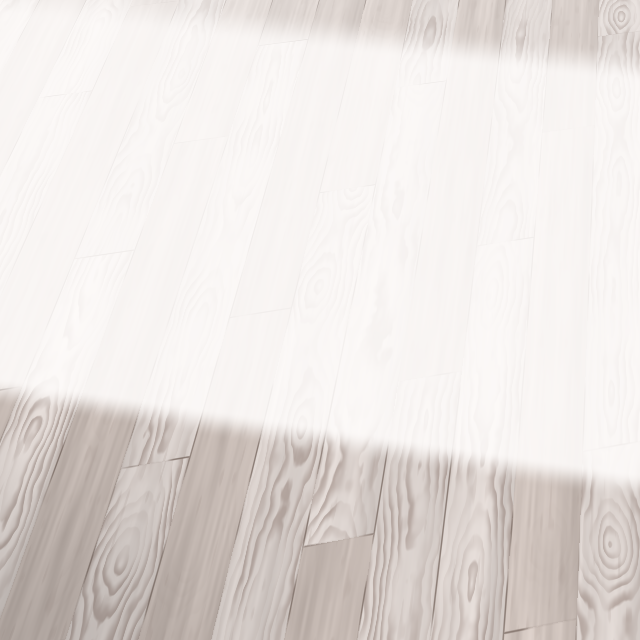
This texture is drawn by a Shadertoy shader. Its source:

```glsl
// Pale wooden floor seen in perspective, crossed by a wide band of sunlight.
// Planks fan out from a vanishing point; each board gets straight or arched grain,
// then the sun band washes the wood out to almost white.

const vec2 VANISH = vec2(1.0, 2.77);        // vanishing point of the seams
const float PLANK_WIDTH = 0.114;            // measured on the lower edge
const float PLANK_ORIGIN = 0.9;
const float BOARD_LENGTH = 1.1;
const float JOINT_SLANT = 0.023;
const float SEAM_WIDTH = 0.0009;
const float JOINT_WIDTH = 0.0016;
const float RING_COUNT = 7.5;
const float SUN_WASH = 0.12;                // wood contrast left in the sun
const vec3 BROWN_WOOD = vec3(0.795, 0.748, 0.722);
const vec3 PALE_WOOD = vec3(0.868, 0.835, 0.818);
const vec3 DARK_GRAIN = vec3(0.61, 0.54, 0.51);
const vec3 SEAM_COLOR = vec3(0.50, 0.44, 0.41);
const vec3 SUN_WHITE = vec3(1.0, 0.992, 0.988);

float hash(vec2 p) {
    return fract(sin(dot(p, vec2(127.1, 311.7))) * 43758.5453);
}

float noise(vec2 p) {
    vec2 i = floor(p), f = fract(p);
    f = f * f * (3.0 - 2.0 * f);
    return mix(mix(hash(i), hash(i + vec2(1, 0)), f.x),
               mix(hash(i + vec2(0, 1)), hash(i + vec2(1, 1)), f.x), f.y);
}

float fbm(vec2 p) {
    float sum = 0.0, amp = 0.5;
    for (int i = 0; i < 4; i++) {
        sum += amp * noise(p);
        p = p * 2.03 + 17.0;
        amp *= 0.5;
    }
    return sum;
}

// Fine fibres running along the board
float fibres(vec2 floorPos, float seed) {
    vec2 q = floorPos + seed * 7.0;
    return 0.5 * noise(q * vec2(190.0, 9.0)) + 0.5 * noise(q * vec2(70.0, 2.5));
}

// Nested arches and ovals: contours of a wandering growth-ring field
float archedGrain(float across, float along, float seed) {
    float drift = 0.3 * (noise(vec2(along * 3.0, seed * 53.0)) - 0.5);
    float x = across - 0.5 + drift;
    float core = 1.5 * (noise(vec2(along * 3.6, seed * 91.0)) - 0.5);
    float warp = fbm(vec2(across * 2.6, along * 8.0) + seed * 37.0);
    float phase = RING_COUNT * (length(vec2(x * 1.3, core)) + 0.34 * warp);
    float ring = fract(phase);
    float line = smoothstep(0.2, 0.84, ring) * smoothstep(1.0, 0.84, ring);
    // Rings fade in and out along their length
    float broken = smoothstep(0.25, 0.85, noise(vec2(across * 4.0, along * 9.0) + seed * 19.0));
    return line * mix(0.18, 1.0, broken);
}

vec3 boardColor(vec2 floorPos, float across, float straight, float seed) {
    float fibre = fibres(floorPos, seed);
    vec3 wood = mix(PALE_WOOD, BROWN_WOOD, straight) + (seed - 0.5) * 0.035;
    wood += (fibre - 0.5) * mix(0.07, 0.13, straight);
    // Soft streaks and a tinted board side
    wood += (noise(floorPos * vec2(26.0, 1.5) + seed * 11.0) - 0.5) * 0.06;
    wood -= 0.035 * smoothstep(0.55, 1.0, across) * step(0.4, seed);
    float rings = archedGrain(across, floorPos.y, seed);
    wood = mix(wood, DARK_GRAIN, rings * mix(0.6, 0.05, straight));
    // Sparse dark pores
    float pores = smoothstep(0.75, 0.95, noise(floorPos * vec2(150.0, 22.0) + seed * 29.0));
    return mix(wood, DARK_GRAIN, pores * 0.15);
}

// Shade is 0 in the sun band, 1 in full shadow
float shadeAmount(vec2 p) {
    float lower = smoothstep(0.022, -0.022, p.y - (0.388 - 0.15 * p.x));
    float upper = smoothstep(-0.025, 0.03, p.y - (1.0 - 0.105 * p.x));
    return max(lower, upper * mix(0.2, 0.68, smoothstep(0.1, 0.7, p.x)));
}

void mainImage(out vec4 fragColor, in vec2 fragCoord) {
    vec2 p = fragCoord / iResolution.xy;
    float pixel = 1.0 / iResolution.y;

    // Project the canvas onto the floor
    float depth = VANISH.y / (VANISH.y - p.y);
    vec2 floorPos = vec2(VANISH.x + (p.x - VANISH.x) * depth, p.y * depth);

    // Plank and board indices, with staggered joints
    float column = (floorPos.x - PLANK_ORIGIN) / PLANK_WIDTH;
    float plank = -floor(column);
    float across = fract(column);
    float stagger = fract(0.71 * plank - 0.69);
    float along = (floorPos.y - JOINT_SLANT * (across - 0.5)) / BOARD_LENGTH - stagger;
    float board = floor(along);
    float seed = hash(vec2(plank, board) + 3.0);
    float kind = fract(0.45 * plank + 0.15 * (board + 1.0));
    float straight = step(0.4, kind) * step(kind, 0.85);

    vec3 wood = boardColor(floorPos, across, straight, seed);

    // Broken seams between planks and joints between board ends
    float seamDist = min(across, 1.0 - across) * PLANK_WIDTH;
    float jointDist = abs(along - floor(along + 0.5)) * BOARD_LENGTH;
    float seam = 1.0 - smoothstep(0.0, SEAM_WIDTH + pixel, seamDist);
    float joint = 1.0 - smoothstep(0.0, JOINT_WIDTH + pixel, jointDist);
    float wear = smoothstep(0.3, 0.8, noise(floorPos * vec2(25.0, 16.0)));
    wood = mix(wood, SEAM_COLOR, max(seam, joint) * mix(0.08, 0.85, wear));

    // Darken the near left corner, then add the sunlight
    wood *= 1.0 - 0.13 * smoothstep(0.6, 0.0, length(p * vec2(1.0, 1.3)));
    vec3 sunlit = SUN_WHITE - (1.0 - wood) * SUN_WASH;
    fragColor = vec4(clamp(mix(sunlit, wood, shadeAmount(p)), 0.0, 1.0), 1.0);
}
```
